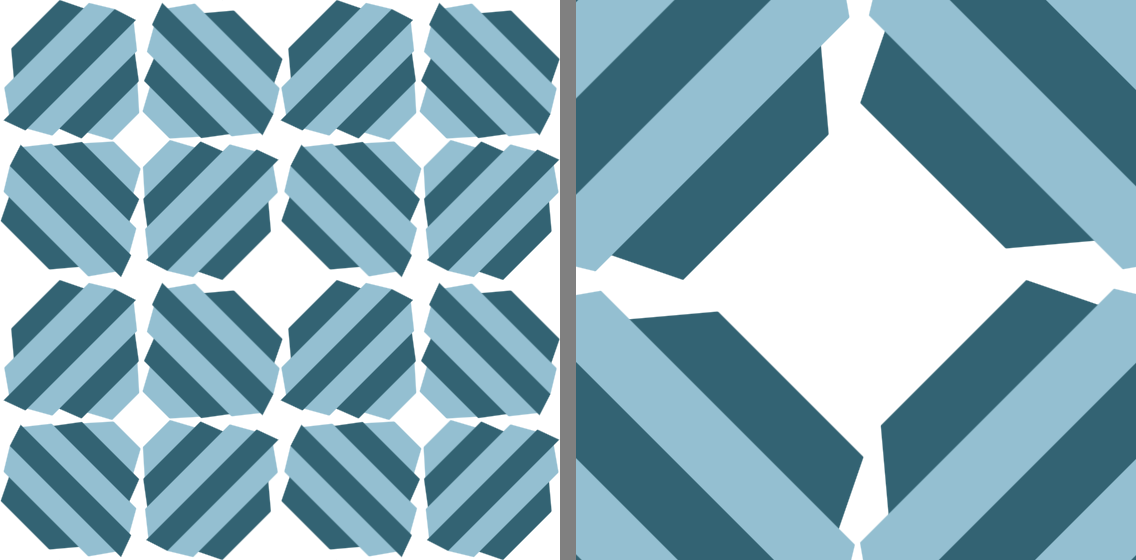
Left, the full canvas; right, a detail of the centre.
A Shadertoy shader for this pattern:

```glsl
// Striped rounded patches in two blues on white, four turned copies per repeat.
// Each patch is six diagonal bands with slanted ends; a wrapped loop places
// the patches on a square grid, with a small sideways drift along each row.

#define CELLS 4              // patches across and down (two repeats)
#define BANDS 6
#define BAND_WIDTH 0.162     // in cells, as are the lengths below
#define FIRST_EDGE -0.409    // near edge of the first band
#define SOFTNESS 1.3         // edge blur in output pixels
#define UPPER_DRIFT vec2(0.013, -0.021)  // shift per odd column, per repeat
#define LOWER_DRIFT vec2(0.005, 0.005)
#define DARK vec3(0.20, 0.39, 0.45)
#define LIGHT vec3(0.58, 0.75, 0.82)
#define PAPER vec3(1.0)

// Band ends along the stripe: start and stop at the near edge, then the far edge
const vec4 BAND_ENDS[BANDS] = vec4[BANDS](
    vec4(-0.192, 0.298, -0.328, 0.377),
    vec4(-0.424, 0.431, -0.538, 0.530),
    vec4(-0.593, 0.530, -0.534, 0.582),
    vec4(-0.516, 0.560, -0.424, 0.431),
    vec4(-0.354, 0.409, -0.291, 0.287),
    vec4(-0.232, 0.273, -0.144, 0.129));

float coverage(float dist, float blur) {
    return clamp(dist / blur + 0.5, 0.0, 1.0);
}

// Premultiplied colour and coverage of one patch centred on the origin
vec4 stripedPatch(vec2 p, float blur) {
    float across = (p.x + p.y) * inversesqrt(2.0);
    float along = (p.x - p.y) * inversesqrt(2.0);
    vec4 patchSum = vec4(0.0);
    for (int i = 0; i < BANDS; i++) {
        float depth = across - FIRST_EDGE - float(i) * BAND_WIDTH;
        vec4 ends = BAND_ENDS[i];
        vec2 limits = mix(ends.xy, ends.zw, depth / BAND_WIDTH);
        vec2 slope = (ends.zw - ends.xy) / BAND_WIDTH;
        vec2 inside = vec2(along - limits.x, limits.y - along) * inversesqrt(1.0 + slope * slope);
        // Neighbouring bands share their edge weights, so no gap shows between them
        float weight = coverage(depth, blur) - coverage(depth - BAND_WIDTH, blur);
        weight *= coverage(min(inside.x, inside.y), blur);
        patchSum += weight * vec4(i % 2 == 0 ? DARK : LIGHT, 1.0);
    }
    return patchSum;
}

void mainImage(out vec4 fragColor, in vec2 fragCoord) {
    float span = float(CELLS);
    vec2 uv = fragCoord / iResolution.xy;
    vec2 p = vec2(uv.x, 1.0 - uv.y) * span;   // rows count from the top
    float blur = SOFTNESS * span / min(iResolution.x, iResolution.y);

    vec3 color = PAPER;
    for (int row = 0; row < CELLS; row++) {
        for (int col = 0; col < CELLS; col++) {
            // Centre of the patch, with the drift of its row
            vec2 drift = row % 2 == 0 ? UPPER_DRIFT : LOWER_DRIFT;
            vec2 center = vec2(col, row) + 0.5;
            center.x += 0.005 + dot(drift, vec2(col % 2, col / 2));

            // Wrapped offset, so patches continue over the canvas edges
            vec2 d = (fract((p - center) / span + 0.5) - 0.5) * span;

            // Quarter turns around the middle of each repeat
            if ((row + col) % 2 == 1) d = vec2(d.y, -d.x);
            if (row % 2 == 1) d = -d;

            vec4 layer = stripedPatch(d, blur);
            color = color * (1.0 - layer.a) + layer.rgb;
        }
    }
    fragColor = vec4(color, 1.0);
}
```
